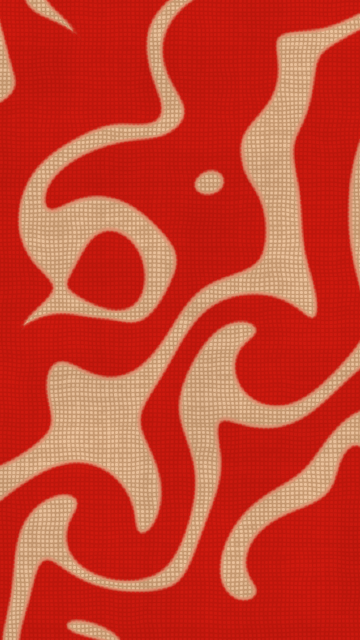
Reproduce this pattern procedurally as a WebGL 1 fragment shader.

```glsl
precision highp float;
// Red marbled swirls and hooked bands printed on coarse woven linen.

uniform vec2 u_resolution;

const vec3 RED_SHADE   = vec3(0.735, 0.085, 0.045);
const vec3 RED_LIGHT   = vec3(0.805, 0.100, 0.060);
const vec3 LINEN_SHADE = vec3(0.765, 0.590, 0.435);
const vec3 LINEN_LIGHT = vec3(0.915, 0.755, 0.610);
const vec3 STAIN       = vec3(0.870, 0.540, 0.420);

const float TAU         = 6.28319;
const float THREADS     = 84.0;    // threads across the canvas width
const float BAND_PERIOD = 0.36;    // spacing of bands, in canvas widths
const vec2  BAND_NORMAL = vec2(0.80, -0.60);
const float RED_LEVEL   = -0.43;   // lower values print more red
const float BLOB_SCALE  = 2.6;
const float BLOB_AMOUNT = 1.7;
const float SWIRL_CELL  = 0.48;
const float SWIRL_SIZE  = 0.20;
const float SWIRL_TURN  = 3.5;     // largest turn, in radians
const float EDGE_SOFT   = 0.0052;  // half width of the printed edge
const float EDGE_WOBBLE = 0.0020;
const float STAIN_REACH = 0.015;   // width of the pink bleed beside the ink

float hash(vec2 p) {
  return fract(sin(dot(p, vec2(127.1, 311.7))) * 43758.5453);
}

float noise(vec2 p) {
  vec2 i = floor(p);
  vec2 f = fract(p);
  f = f * f * f * (f * (f * 6.0 - 15.0) + 10.0);
  float low = mix(hash(i), hash(i + vec2(1.0, 0.0)), f.x);
  float high = mix(hash(i + vec2(0.0, 1.0)), hash(i + vec2(1.0, 1.0)), f.x);
  return mix(low, high, f.y);
}

// Turn the plane around one random centre in each nearby cell.
vec2 swirl(vec2 p) {
  vec2 cell = floor(p / SWIRL_CELL);
  vec2 moved = p;
  for (int y = -1; y <= 1; y++) {
    for (int x = -1; x <= 1; x++) {
      vec2 id = cell + vec2(float(x), float(y));
      vec2 jitter = vec2(hash(id + 3.7), hash(id + 9.2));
      vec2 d = p - (id + 0.2 + 0.6 * jitter) * SWIRL_CELL;
      float spin = hash(id + 5.1) < 0.5 ? -1.0 : 1.0;
      float strength = mix(0.55, 1.0, hash(id + 7.9));
      float a = spin * strength * SWIRL_TURN
              * exp(-dot(d, d) / (SWIRL_SIZE * SWIRL_SIZE));
      moved += mat2(cos(a), sin(a), -sin(a), cos(a)) * d - d;
    }
  }
  return moved;
}

// Diagonal bands, broken up by soft blobs.
float inkField(vec2 p) {
  vec2 q = swirl(p);
  q += 0.05 * sin(q.yx * 5.0 + vec2(0.8, 2.1));
  float bands = sin(TAU * dot(q, BAND_NORMAL) / BAND_PERIOD + 1.2);
  return bands + BLOB_AMOUNT * (noise(q * BLOB_SCALE + 11.0) - 0.5);
}

// Approximate signed distance to the printed outline, positive in the ink.
float inkDistance(vec2 p) {
  const float STEP = 0.002;
  float f = inkField(p);
  vec2 slope = vec2(inkField(p + vec2(STEP, 0.0)) - f,
                    inkField(p + vec2(0.0, STEP)) - f) / STEP;
  return (f - RED_LEVEL) / max(length(slope), 2.0);
}

// Rounded thread crossings with uneven yarn, from 0 in gaps to 1 on tops.
float weave(vec2 p) {
  vec2 t = p * THREADS;
  t += 0.6 * vec2(noise(t * 0.17), noise(t * 0.17 + 31.0));
  vec2 arch = abs(sin(0.5 * TAU * t));
  float crossing = smoothstep(0.0, 1.0, arch.x * arch.y);
  vec2 id = floor(t);
  float yarn = hash(id) + hash(vec2(id.x, 17.0)) + hash(vec2(43.0, id.y));
  float slub = noise(t * vec2(0.3, 1.1) + 5.0) - 0.5;
  return clamp(crossing + 0.22 * (yarn - 1.5) + 0.2 * slub, 0.0, 1.0);
}

void main() {
  vec2 p = gl_FragCoord.xy / u_resolution.x;
  float cloth = weave(p);

  // Ink outline, slightly roughened by the threads
  float edge = inkDistance(p) + EDGE_WOBBLE * (cloth - 0.5);
  float soft = max(EDGE_SOFT, 0.8 / u_resolution.x);
  float ink = smoothstep(-soft, soft, edge);

  // Cloth with a pink bleed along the outline, then the ink
  vec3 linen = mix(LINEN_SHADE, LINEN_LIGHT, cloth);
  float bleed = smoothstep(-STAIN_REACH, -0.3 * STAIN_REACH, edge);
  linen = mix(linen, STAIN, 0.75 * bleed);
  vec3 red = mix(RED_SHADE, RED_LIGHT, cloth);

  // Faint uneven tone
  float tone = 0.98 + 0.04 * noise(p * 7.0);
  gl_FragColor = vec4(mix(linen, red, ink) * tone, 1.0);
}
```
